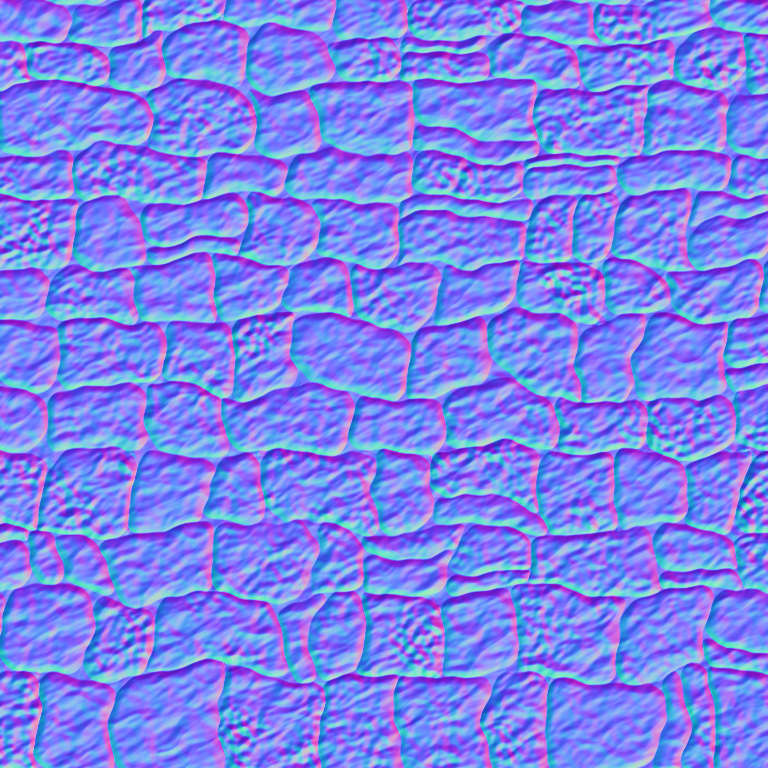
Reproduce this texture map procedurally as a Shadertoy shader.

```glsl
#define ROWS_LOW 8.3      // row density at the bottom
#define ROWS_GAIN 7.0     // extra density towards the top
#define COLUMNS 8.0
#define ROW_JITTER 0.32
#define COLUMN_JITTER 0.58
#define BEVEL 0.0125
#define STONE_HEIGHT 0.0098
#define GRAIN 0.0062
#define PITTING 0.0075
#define CREASE 0.0085
#define SHEAR 0.18        // turns side faces slightly downwards
#define SAMPLE_STEP 0.0016

float hash(vec2 p) {
    return fract(sin(dot(p, vec2(127.1, 311.7))) * 43758.5);
}

// Gradient noise, roughly -0.7 to 0.7
float corner(vec2 cell, vec2 offset, vec2 f) {
    float angle = 6.2832 * hash(cell + offset);
    return dot(vec2(cos(angle), sin(angle)), f - offset);
}

float noise(vec2 p) {
    vec2 i = floor(p), f = p - i;
    vec2 u = f * f * f * (f * (f * 6.0 - 15.0) + 10.0);
    return mix(mix(corner(i, vec2(0, 0), f), corner(i, vec2(1, 0), f), u.x),
               mix(corner(i, vec2(0, 1), f), corner(i, vec2(1, 1), f), u.x), u.y);
}

vec2 noise2(vec2 p) {
    return vec2(noise(p), noise(p + vec2(37.3, 91.7)));
}

// Irregular repeat: lower bound, upper bound and index of the span holding t
float bound(float k, float seed, float jitter) {
    return k + jitter * (hash(vec2(k, seed)) - 0.5);
}

vec3 findSpan(float t, float seed, float jitter) {
    float k = floor(t);
    if (t < bound(k, seed, jitter)) k -= 1.0;
    else if (t > bound(k + 1.0, seed, jitter)) k += 1.0;
    return vec3(bound(k, seed, jitter), bound(k + 1.0, seed, jitter), k);
}

// Keeps the part of a span on the same side of the cut as t
vec3 splitSpan(vec3 span, float t, float ratio) {
    float cut = mix(span.x, span.y, ratio);
    return t < cut ? vec3(span.x, cut, span.z) : vec3(cut, span.y, span.z + 0.37);
}

float roundBox(vec2 p, vec2 halfSize, float radius) {
    vec2 q = abs(p) - halfSize + radius;
    return min(max(q.x, q.y), 0.0) + length(max(q, 0.0)) - radius;
}

// Signed distance to the stone around p, and its random id
float stoneDistance(vec2 p, out vec2 id) {
    p += 0.034 * noise2(p * 8.0) + 0.008 * noise2(p * 29.0 + 5.0);
    float y = p.y * (ROWS_LOW + 0.5 * ROWS_GAIN * p.y);
    vec3 row = findSpan(y, 3.0, ROW_JITTER);
    float columns = COLUMNS * (0.9 + 0.35 * hash(vec2(row.z, 8.0)));
    float x = p.x * columns + 5.0 * hash(vec2(row.z, 6.0));
    vec3 column = findSpan(x, row.z + 20.0, COLUMN_JITTER);

    // Some places hold two thin stones or two narrow ones
    float kind = hash(vec2(column.z, row.z + 50.0));
    if (kind < 0.10) row = splitSpan(row, y, kind < 0.05 ? 0.30 : 0.70);
    else if (kind > 0.95) column = splitSpan(column, x, 0.42);

    id = vec2(column.z, row.z);
    vec2 density = vec2(columns, ROWS_LOW + ROWS_GAIN * p.y);
    vec2 low = vec2(column.x, row.x), high = vec2(column.y, row.y);
    vec2 q = (vec2(x, y) - 0.5 * (low + high)) / density;
    vec2 halfSize = 0.5 * (high - low) / density;
    float radius = mix(0.006, 0.034, hash(id * 1.7 + sign(q) * 0.3));
    return roundBox(q, halfSize, min(radius, 0.8 * min(halfSize.x, halfSize.y)));
}

float wallHeight(vec2 p) {
    vec2 id;
    float d = stoneDistance(p, id);
    // Narrow grooves: steepest at the joint, easing into the face
    float inside = clamp(-d / BEVEL, 0.0, 1.0);
    float body = inside * (2.0 - inside);
    float rough = hash(id + 71.0);

    // Slanted streaks, patches of pits and sharp creases
    vec2 slanted = vec2(p.x * 0.62, p.y - 0.35 * p.x);
    slanted += 0.006 * noise2(p * 30.0);
    float streaks = noise(slanted * 58.0) + 0.45 * noise(slanted * 112.0 + 9.0);
    float patches = smoothstep(-0.25, 0.35, noise(p * 15.0 + 40.0));
    float pits = noise(p * vec2(88.0, 84.0) + 3.0);
    float creases = -abs(noise(slanted * 26.0 + 17.0));
    float relief = GRAIN * (0.65 + 0.5 * rough) * streaks
                 + PITTING * (0.2 + 1.3 * rough * rough * patches) * pits
                 + CREASE * creases;
    return STONE_HEIGHT * body + relief * mix(0.6, 1.0, body);
}

void mainImage(out vec4 fragColor, in vec2 fragCoord) {
    vec2 p = fragCoord / iResolution.y;
    vec2 e = vec2(SAMPLE_STEP, 0.0);
    vec2 slope = vec2(wallHeight(p + e.xy) - wallHeight(p - e.xy),
                      wallHeight(p + e.yx) - wallHeight(p - e.yx)) / (2.0 * SAMPLE_STEP);
    slope += vec2(0.04, 0.03 + SHEAR * slope.x);

    // Normal packed as colour, with green pointing down
    vec3 normal = normalize(vec3(-slope.x, slope.y, 1.0));
    fragColor = vec4(0.5 + 0.5 * normal, 1.0);
}
```
